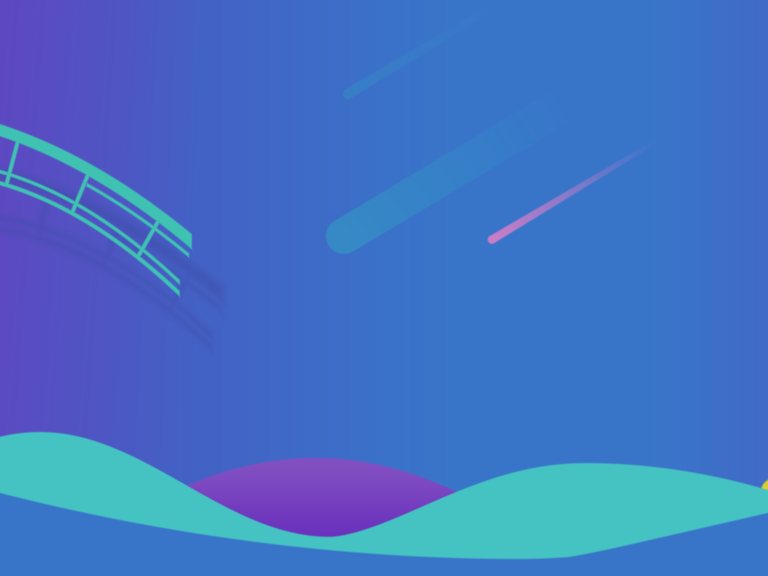
A WebGL 2 fragment shader for this background:

```glsl
#version 300 es
precision highp float;

uniform vec2 u_resolution;
out vec4 fragColor;

// Palette
const vec3 VIOLET = vec3(0.37, 0.28, 0.76);
const vec3 INDIGO = vec3(0.27, 0.37, 0.77);
const vec3 BLUE = vec3(0.22, 0.46, 0.79);
const vec3 DUSK = vec3(0.25, 0.42, 0.78);
const vec3 WATER = vec3(0.22, 0.46, 0.79);
const vec3 TEAL = vec3(0.27, 0.76, 0.76);
const vec3 MINT = vec3(0.25, 0.76, 0.70);
const vec3 SHADOW = vec3(0.24, 0.30, 0.66);
const vec3 DOME_TOP = vec3(0.51, 0.31, 0.76);
const vec3 DOME_BASE = vec3(0.42, 0.20, 0.74);
const vec3 PINK = vec3(0.80, 0.49, 0.78);
const vec3 CYAN = vec3(0.20, 0.58, 0.77);
const vec3 YELLOW = vec3(0.86, 0.80, 0.20);

// Layout, in canvas heights
const float PI = 3.14159;
const float EDGE = 0.0022;
const vec2 STREAK_DIR = vec2(0.858, 0.513);
const vec2 SHADOW_SHIFT = vec2(0.054, -0.092);
const float SHADOW_BLUR = 0.013;
const vec3 UPPER_RAIL = vec3(0.774, -0.328, -0.76);  // height, slope, bend
const vec3 LOWER_RAIL = vec3(0.682, -0.285, -1.06);
const float UPPER_END = 0.333;
const float LOWER_END = 0.312;
const int RUNGS = 3;
const float RUNG_SPACING = 0.123;
const float WIRE = 0.0035;

float cover(float d, float soft) {
    return 1.0 - smoothstep(-soft, soft, d);
}

float saturate(float v) {
    return clamp(v, 0.0, 1.0);
}

float segment(vec2 p, vec2 a, vec2 b) {
    vec2 ab = b - a;
    return length(p - a - ab * saturate(dot(p - a, ab) / dot(ab, ab)));
}

float curveHeight(vec3 curve, float x) {
    return curve.x + x * (curve.y + x * curve.z);
}

float rail(vec2 p, vec3 curve, float endX, float halfWidth) {
    float slope = curve.y + 2.0 * curve.z * p.x;
    float d = abs(p.y - curveHeight(curve, p.x)) * inversesqrt(1.0 + slope * slope);
    return max(d - halfWidth, p.x - endX);
}

// Coaster track: one thick beam, three wires and slanted rungs
float track(vec2 p) {
    float d = rail(p, UPPER_RAIL, UPPER_END, 0.010);
    float brace = rail(p + vec2(0.0, 0.028), UPPER_RAIL, UPPER_END - 0.005, 0.0028);
    d = min(d, max(brace, 0.15 - p.x));
    d = min(d, rail(p, LOWER_RAIL, LOWER_END, WIRE));
    d = min(d, rail(p - vec2(0.0, 0.020), LOWER_RAIL, LOWER_END, 0.003));
    for (int i = 0; i < RUNGS; i++) {
        float n = float(i);
        float topX = 0.033 + RUNG_SPACING * n;
        float footX = topX - 0.022 - 0.009 * n;
        vec2 top = vec2(topX, curveHeight(UPPER_RAIL, topX));
        vec2 foot = vec2(footX, curveHeight(LOWER_RAIL, footX));
        d = min(d, segment(p, top, foot) - WIRE);
    }
    return d;
}

// Rounded streak that fades along its length
float streak(vec2 p, vec2 start, float len, float radius, float taper, float soft) {
    float t = saturate(dot(p - start, STREAK_DIR) / len);
    float d = segment(p, start, start + STREAK_DIR * len);
    return cover(d - radius * (1.0 - taper * t), soft) * (1.0 - t);
}

float hillTop(float x) {
    float fall = 0.5 - 0.5 * cos(PI * min((x - 0.069) / 0.504, 1.0));
    float rise = 0.5 - 0.5 * cos(PI * pow(saturate((x - 0.573) / 0.443), 0.8));
    float tail = max(x - 1.016, 0.0);
    return 0.25 - 0.182 * fall + 0.128 * rise - 0.464 * tail * tail;
}

float waterTop(float x) {
    float u = x / 0.903 - 1.0;
    float bowl = 0.0295 + 0.1146 * u * u;
    float bank = 0.1094 - 0.229 * (1.333 - x);
    float h = max(0.02 - abs(bowl - bank), 0.0);
    return max(bowl, bank) + h * h * 12.5 * 0.5;
}

vec3 sky(vec2 p) {
    vec3 color = mix(VIOLET, INDIGO, saturate(p.x / 0.36 + 0.2 * (1.0 - p.y)));
    color = mix(color, BLUE, smoothstep(0.18, 0.85, p.x));
    return mix(color, DUSK, smoothstep(1.1, 1.34, p.x));
}

void main() {
    vec2 p = gl_FragCoord.xy / u_resolution.y;
    float soft = max(EDGE, 0.75 / u_resolution.y);
    vec3 color = sky(p);

    // Light streaks
    color = mix(color, CYAN, 0.72 * streak(p, vec2(0.597, 0.590), 0.44, 0.031, 0.0, soft));
    color = mix(color, CYAN, 0.42 * streak(p, vec2(0.604, 0.837), 0.29, 0.009, 0.3, soft));
    color = mix(color, PINK, streak(p, vec2(0.854, 0.584), 0.33, 0.0072, 0.5, soft));

    // Track over its soft shadow
    color = mix(color, SHADOW, 0.55 * cover(track(p - SHADOW_SHIFT), SHADOW_BLUR));
    color = mix(color, MINT, cover(track(p), soft));

    // Dome, sun, hills and water, back to front
    float domeX = p.x - 0.547;
    vec3 domeColor = mix(DOME_BASE, DOME_TOP, smoothstep(0.065, 0.205, p.y));
    color = mix(color, domeColor, cover(p.y - 0.205 + 0.98 * domeX * domeX, soft));
    color = mix(color, YELLOW, cover(length(p - vec2(1.345, 0.146)) - 0.024, soft));
    color = mix(color, TEAL, cover(p.y - hillTop(p.x), soft));
    color = mix(color, WATER, cover(p.y - waterTop(p.x), soft));

    fragColor = vec4(color, 1.0);
}
```
